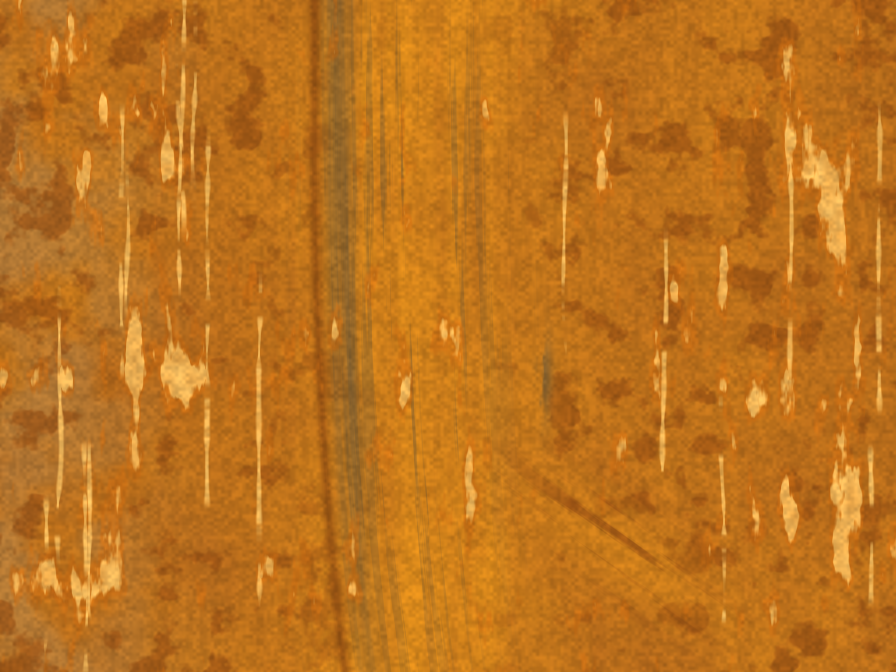
A WebGL 2 fragment shader for this texture:

```glsl
#version 300 es
precision highp float;
// Weathered ochre sheet metal: rust blooms, vertical wear streaks and flaking pale paint.
#define BROWN vec3(0.715, 0.420, 0.105)
#define OCHRE vec3(0.840, 0.525, 0.105)
#define RUST vec3(0.570, 0.295, 0.070)
#define EMBER vec3(0.790, 0.420, 0.070)
#define CREAM vec3(0.970, 0.750, 0.380)
#define SLATE vec3(0.460, 0.350, 0.190)
#define DUST vec3(0.680, 0.490, 0.260)
#define GRAIN 0.17
#define FLAKE_LEVEL 0.80
#define SCRATCHES 18

uniform vec2 u_resolution;
out vec4 fragColor;

float hash(vec2 p) {
  return fract(sin(dot(p, vec2(127.1, 311.7))) * 43758.5453);
}

float noise(vec2 p) {
  vec2 i = floor(p), f = fract(p);
  f = f * f * (3.0 - 2.0 * f);
  return mix(mix(hash(i), hash(i + vec2(1, 0)), f.x),
             mix(hash(i + vec2(0, 1)), hash(i + vec2(1, 1)), f.x), f.y);
}

float fbm(vec2 p) {
  float sum = 0.0, amp = 0.533;
  for (int i = 0; i < 4; i++) {
    sum += amp * noise(p);
    p = p * 2.03 + 17.3;
    amp *= 0.5;
  }
  return sum;
}

float blob(vec2 p, vec2 centre, vec2 radius) {
  vec2 d = (p - centre) / radius;
  return exp(-dot(d, d));
}

// How much paint has flaked, by region of the sheet
float flakeDensity(vec2 u) {
  float row = (fract((u.y - 0.13) / 0.315 + 0.5) - 0.5) * 0.315;
  float bands = exp(-pow(row / 0.032, 2.0)) * (1.0 - smoothstep(0.2, 0.32, u.x));
  float d = 0.75 * bands;
  d += 0.95 * blob(u, vec2(0.83, 0.68), vec2(0.13, 0.27));
  d += 0.75 * blob(u, vec2(0.93, 0.18), vec2(0.11, 0.15));
  d += 0.95 * blob(u, vec2(0.47, 0.41), vec2(0.035, 0.045));
  d += 0.80 * blob(u, vec2(0.72, 0.09), vec2(0.10, 0.025));
  d += 0.85 * blob(u, vec2(0.39, 0.12), vec2(0.04, 0.025));
  return d;
}

// Thin broken vertical lines, most of them on the left
float scratches(vec2 u, vec2 p) {
  float sum = 0.0;
  for (int i = 0; i < SCRATCHES; i++) {
    float id = float(i);
    float x = hash(vec2(id, 3.1));
    x = i % 3 < 2 ? mix(0.03, 0.30, x) : mix(0.55, 0.99, x);
    float wobble = (noise(vec2(p.y * 9.0, id * 7.0)) - 0.5) * 0.005;
    float width = 0.0010 + 0.0022 * noise(vec2(p.y * 40.0, id * 5.0));
    float line = 1.0 - smoothstep(width * 0.4, width * 1.6, abs(u.x - x - wobble));
    float reach = 0.08 + 0.20 * hash(vec2(id, 8.7));
    float span = 1.0 - smoothstep(reach * 0.8, reach, abs(u.y - hash(vec2(id, 5.3))));
    float gaps = smoothstep(0.36, 0.56, fbm(vec2(id * 11.0, p.y * 22.0)));
    sum = max(sum, line * span * gaps);
  }
  return sum;
}

void main() {
  vec2 u = gl_FragCoord.xy / u_resolution;
  vec2 p = gl_FragCoord.xy / u_resolution.y;
  float warp = (fbm(p * vec2(5.0, 3.0)) - 0.5) * 0.12;
  float centre = smoothstep(0.29, 0.42, u.x + warp) * (1.0 - smoothstep(0.50, 0.70, u.x + warp));

  // Base tone with vertical wear
  float streak = fbm(vec2(p.x * 55.0, p.y * 1.3));
  float cloud = fbm(p * 7.0 + 40.0);
  float tone = 0.16 + 0.68 * centre + 0.9 * (cloud - 0.5) + (0.3 + 0.8 * centre) * (streak - 0.5);
  vec3 col = mix(BROWN, OCHRE, clamp(tone, -0.25, 1.15));

  // Dusty left edge
  float dust = 1.0 - smoothstep(0.0, 0.28, u.x + warp);
  col = mix(col, DUST, 0.65 * dust * smoothstep(0.25, 0.65, fbm(p * 11.0 + 9.0)));

  // Rust blooms
  float edge = 1.0 - smoothstep(0.0, 0.035, u.x);
  float bloom = fbm(p * 24.0 + 71.0) + 0.30 * (cloud - 0.5) + 0.10 * edge;
  col = mix(col, RUST, 0.65 * smoothstep(0.57, 0.72, bloom) * (1.0 - 0.85 * centre));

  // Dark grooves bending right near the bottom
  float gx = u.x - 0.035 * pow(1.0 - u.y, 3.0);
  float fine = fbm(vec2(gx * 150.0, p.y * 2.5));
  float fade = smoothstep(0.0, 0.35, u.y);
  float groove = exp(-pow((gx - 0.378) / 0.014, 2.0));
  col = mix(col, SLATE, clamp(groove * (0.1 + 1.3 * fine), 0.0, 0.9) * mix(0.45, 1.0, fade));
  float rim = exp(-pow((gx - 0.351) / 0.006, 2.0));
  col = mix(col, RUST * 0.92, rim * (0.45 + 0.6 * fine));
  float hairs = smoothstep(0.56, 0.72, fine) * blob(u, vec2(0.46, 0.6), vec2(0.09, 0.6));
  col = mix(col, SLATE, 0.55 * hairs);

  // Diagonal smear and a short dark dent
  vec2 q = mat2(0.816, 0.578, -0.578, 0.816) * vec2(0.0);
  q = p - vec2(0.91, 0.19);
  q = vec2(dot(q, vec2(0.816, -0.578)), dot(q, vec2(0.578, 0.816)));
  float smear = blob(q, vec2(0.0), vec2(0.16, 0.06));
  float drag = fbm(q * vec2(5.0, 60.0) + 30.0);
  col = mix(col, mix(OCHRE, RUST, smoothstep(0.42, 0.66, drag)), 0.65 * smear);
  float dent = blob(u, vec2(0.607, 0.44), vec2(0.009, 0.06));
  col = mix(col, SLATE, 0.85 * dent * smoothstep(0.35, 0.6, fbm(p * vec2(50.0, 18.0))));

  // Flaked paint with a glowing rust fringe
  float flake = fbm(p * vec2(40.0, 12.0) + 5.0) + 0.5 * (fbm(p * vec2(9.0, 4.0)) - 0.5);
  flake += 0.26 * flakeDensity(u) - 0.03 * centre;
  col = mix(col, EMBER, 0.6 * smoothstep(FLAKE_LEVEL - 0.16, FLAKE_LEVEL - 0.02, flake));
  float pale = smoothstep(FLAKE_LEVEL - 0.02, FLAKE_LEVEL + 0.07, flake);
  pale = max(pale, scratches(u, p));
  col = mix(col, CREAM, pale * (0.62 + 0.38 * noise(p * 60.0)));

  // Fine grain
  float grain = 0.6 * noise(p * 190.0) + 0.4 * noise(p * 95.0 + 3.0) - 0.5;
  col *= 1.0 + GRAIN * 1.6 * grain;
  fragColor = vec4(clamp(col, 0.0, 1.0), 1.0);
}
```
